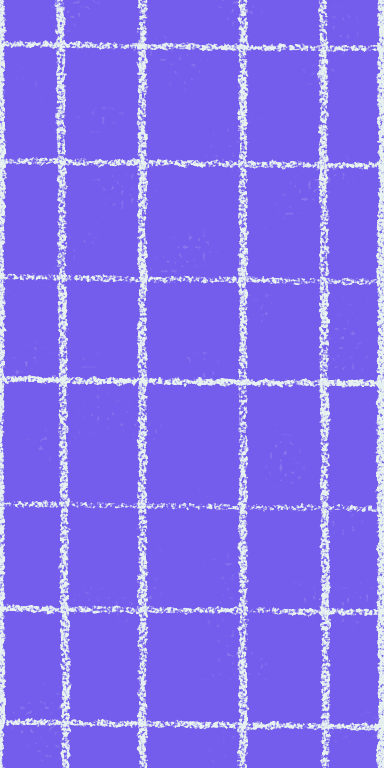
Reproduce this pattern procedurally as a Shadertoy shader.

```glsl
const vec3 VIOLET = vec3(0.455, 0.365, 0.927);
const vec3 CHALK = vec3(0.90, 0.945, 0.94);

// x: position at mid length, y: lean along the length
const vec2 COLUMNS[4] = vec2[4](
    vec2(0.0820, -0.008), vec2(0.1855, 0.0),
    vec2(0.3164, 0.0), vec2(0.4225, -0.004));

// x: height at mid width, y: chalk pressure
const vec2 ROWS[7] = vec2[7](
    vec2(0.0566, 0.24), vec2(0.205, 0.20), vec2(0.341, 0.02),
    vec2(0.503, 0.36), vec2(0.636, 0.10), vec2(0.787, 0.24),
    vec2(0.9395, 0.22));

vec2 hashGradient(vec2 cell) {
    vec3 h = fract(cell.xyx * vec3(0.1031, 0.1030, 0.0973));
    h += dot(h, h.yzx + 33.33);
    float angle = 6.2832 * fract((h.x + h.y) * h.z);
    return vec2(cos(angle), sin(angle));
}

float gradientNoise(vec2 p) {
    vec2 cell = floor(p);
    vec2 f = p - cell;
    vec2 u = f * f * f * (f * (f * 6.0 - 15.0) + 10.0);
    vec2 e = vec2(0.0, 1.0);
    float a = dot(hashGradient(cell), f);
    float b = dot(hashGradient(cell + e.yx), f - e.yx);
    float c = dot(hashGradient(cell + e.xy), f - e.xy);
    float d = dot(hashGradient(cell + e.yy), f - e.yy);
    return 1.4 * mix(mix(a, b, u.x), mix(c, d, u.x), u.y);
}

float chalkGrain(vec2 p, float seed) {
    vec2 q = p + seed * vec2(1.37, 2.11);
    return 0.65 * gradientNoise(q * 210.0) + 0.5 * gradientNoise(q * 390.0 + 7.3);
}

// Chalk coverage from a signed distance; the rim frays into separate grains
float chalkFill(vec2 p, float dist, float pressure, float seed) {
    float frayed = dist + 0.0025 * gradientNoise(p * 95.0 + seed * 5.7);
    float body = 1.0 - smoothstep(-0.003, 0.003, frayed);
    float density = chalkGrain(p, seed) + pressure - 1.7 * (1.0 - body);
    return smoothstep(-0.30, 0.42, density);
}

float chalkStroke(vec2 p, float offset, float along, float halfWidth, float pressure, float seed) {
    if (abs(offset) > 0.025) return 0.0;
    float wobble = 0.0012 * gradientNoise(vec2(along * 11.0, seed * 3.17 + 0.4));
    float uneven = 0.22 * gradientNoise(vec2(along * 16.0, seed * 7.31 + 0.6));
    return chalkFill(p, abs(offset + wobble) - halfWidth, pressure + uneven, seed);
}

float layer(float below, float above) {
    return 1.0 - (1.0 - below) * (1.0 - above);
}

// Bare strips down both sides of the painted area
float sideMargins(vec2 p, float width) {
    float drift = 0.0022 * gradientNoise(vec2(p.y * 8.0, 41.5));
    float left = p.x - 0.0068 + drift;
    float right = width - 0.0090 - p.x - drift;
    return chalkFill(p, min(left, right), 0.40, 29.0);
}

// Sparse, faint flecks left on the ground
float dust(vec2 p) {
    float patches = smoothstep(0.15, 0.6, gradientNoise(p * 13.0 + 3.7));
    return 0.16 * patches * smoothstep(0.35, 0.7, gradientNoise(p * 160.0 + 11.0));
}

void mainImage(out vec4 fragColor, in vec2 fragCoord) {
    vec2 p = fragCoord / iResolution.y;
    float width = iResolution.x / iResolution.y;
    p.x *= 0.5 / width;
    float chalk = dust(p);

    // Upright strokes
    for (int i = 0; i < 4; i++) {
        float offset = p.x - COLUMNS[i].x - COLUMNS[i].y * (p.y - 0.5);
        chalk = layer(chalk, chalkStroke(p, offset, p.y, 0.0066, 0.23, float(i) + 1.0));
    }

    // Level strokes, sinking slightly to the right
    for (int i = 0; i < 7; i++) {
        float offset = p.y - ROWS[i].x + 0.012 * (p.x - 0.25);
        chalk = layer(chalk, chalkStroke(p, offset, p.x, 0.0050, ROWS[i].y, float(i) + 11.0));
    }

    chalk = layer(chalk, sideMargins(p, 0.5));
    fragColor = vec4(mix(VIOLET, CHALK, chalk), 1.0);
}
```
